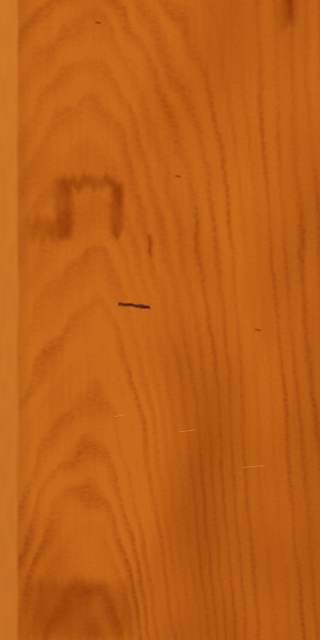
Give the GLSL for this texture, as a WebGL 1 fragment shader.

```glsl
precision highp float;
uniform vec2 u_resolution;

const vec3 DARK_WOOD = vec3(0.56, 0.22, 0.025);
const vec3 LIGHT_WOOD = vec3(0.785, 0.412, 0.105);
const vec3 EDGE_STRIP = vec3(0.81, 0.46, 0.15);
const vec3 SCORCH = vec3(0.24, 0.09, 0.03);
const vec3 PALE_SCRATCH = vec3(0.88, 0.58, 0.32);
const float STRIP_WIDTH = 0.055;
const float HEART_X = 0.29;         // axis of the arches
const float ARCH_RATE = 6.8;        // rings per unit along the axis
const float SIDE_RATE = 1.5;        // the same, far from the axis
const float RADIAL_RATE = 21.0;     // rings per unit across the grain
const float PIVOT_Y = 1.25;         // height where ring spacing is neutral
const float APEX_ROUNDING = 0.07;
const float ARCH_DEPTH = 0.30;
const float SIDE_DEPTH = 0.27;
const float STAIN_DEPTH = 0.62;
const float BASE_TONE = 0.98;
const float MAX_TONE = 1.0;

float hash(vec2 p) {
  vec3 q = fract(vec3(p.xyx) * 0.1031);
  q += dot(q, q.yzx + 33.33);
  return fract((q.x + q.y) * q.z);
}

vec2 gradient(vec2 cell) {
  float angle = 6.28318 * hash(cell);
  return vec2(cos(angle), sin(angle));
}

float gradientNoise(vec2 p) {
  vec2 i = floor(p), f = fract(p);
  vec2 u = f * f * f * (f * (f * 6.0 - 15.0) + 10.0);
  vec2 e = vec2(1.0, 0.0);
  float low = mix(dot(gradient(i), f), dot(gradient(i + e), f - e), u.x);
  float high = mix(dot(gradient(i + e.yx), f - e.yx),
                   dot(gradient(i + e.xx), f - e.xx), u.x);
  return 1.4 * mix(low, high, u.y);
}

float softBox(vec2 p, vec2 center, vec2 extent, float feather) {
  vec2 e = smoothstep(extent - feather, extent + feather, abs(p - center));
  return (1.0 - e.x) * (1.0 - e.y);
}

float stroke(vec2 p, vec2 a, vec2 b, float radius, float feather) {
  vec2 ab = b - a;
  float t = clamp(dot(p - a, ab) / dot(ab, ab), 0.0, 1.0);
  float d = length(p - a - ab * t);
  return 1.0 - smoothstep(radius - feather, radius + feather, d);
}

// Ring count: pointed arches by the axis, upright lines to the right
float ringField(vec2 p) {
  float dx = p.x - HEART_X;
  float side = abs(dx) * (dx < 0.0 ? 0.6 : 1.0);
  float away = smoothstep(0.02, 0.55, side);
  float rise = (p.y - PIVOT_Y) * mix(ARCH_RATE, SIDE_RATE, away);
  float spread = sqrt(side * side + APEX_ROUNDING * APEX_ROUNDING) - APEX_ROUNDING;
  float wobble = 0.55 * gradientNoise(p * vec2(5.0, 1.6))
               + 0.32 * (1.0 - 0.7 * away) * gradientNoise(p * vec2(14.0, 8.0) + 7.0)
               + 0.07 * gradientNoise(p * vec2(24.0, 45.0) + 19.0);
  return rise + RADIAL_RATE * spread + wobble;
}

// Broad soft bands on the arches, thin broken lines at the side
float ringShade(float rings, float rightSide, vec2 p) {
  float phase = fract(rings);
  float band = smoothstep(0.1, 0.72, phase) * (1.0 - smoothstep(0.72, 1.0, phase));
  float thin = pow(0.5 - 0.5 * cos(6.28318 * phase), 3.0);
  float strength = mix(0.2, 1.1, hash(vec2(floor(rings) + 50.0, 3.0)));
  float patches = 0.85 + 0.7 * gradientNoise(p * vec2(6.0, 3.5) + 31.0);
  float ticks = 1.0 + 0.55 * gradientNoise(p * vec2(50.0, 95.0) + 5.0);
  float line = mix(ARCH_DEPTH * band, SIDE_DEPTH * thin, rightSide);
  return line * strength * clamp(patches, 0.25, 1.3) * ticks;
}

// Water marks with ragged ends along the fibres
float stains(vec2 p) {
  vec2 q = p + vec2(0.005 * gradientNoise(p * 35.0),
                    0.022 * gradientNoise(vec2(p.x * 45.0, p.y * 6.0)));
  float s = 0.85 * softBox(q, vec2(0.29, 1.43), vec2(0.085, 0.02), 0.016);
  s = max(s, softBox(q, vec2(0.2, 1.345), vec2(0.026, 0.09), 0.018));
  s = max(s, 0.75 * softBox(q, vec2(0.14, 1.28), vec2(0.045, 0.035), 0.025));
  s = max(s, softBox(q, vec2(0.365, 1.35), vec2(0.018, 0.09), 0.015));
  s = max(s, 0.7 * softBox(q, vec2(0.47, 1.235), vec2(0.006, 0.035), 0.006));
  s = max(s, 0.6 * softBox(q, vec2(0.25, 0.09), vec2(0.165, 0.09), 0.03));
  s = max(s, 0.9 * softBox(q, vec2(0.9, 1.98), vec2(0.022, 0.06), 0.022));
  return s * (0.9 + 0.4 * gradientNoise(p * vec2(18.0, 9.0)));
}

void main() {
  vec2 p = gl_FragCoord.xy / u_resolution.x;

  // Broad shading, growth rings, stains and fine fibres
  float rightSide = smoothstep(0.38, 0.68, p.x);
  float tone = BASE_TONE - 0.15 * rightSide;
  tone -= 0.26 * softBox(p, vec2(0.64, 0.4), vec2(0.1, 0.5), 0.16);
  tone -= 0.10 * (1.0 - smoothstep(0.05, 0.6, p.y));
  tone += 0.22 * gradientNoise(p * vec2(3.5, 1.6) + 4.0);
  tone += 0.10 * gradientNoise(p * vec2(9.0, 4.0) + 13.0);
  tone -= ringShade(ringField(p), rightSide, p);
  tone -= STAIN_DEPTH * stains(p);
  tone += 0.05 * gradientNoise(p * vec2(70.0, 5.0));
  tone += 0.06 * gradientNoise(p * vec2(90.0, 110.0));
  vec3 color = mix(DARK_WOOD, LIGHT_WOOD, clamp(tone, 0.0, MAX_TONE));

  // Lighter strip along the left edge
  float edge = STRIP_WIDTH + 0.004 * gradientNoise(vec2(2.0, p.y * 5.0));
  vec3 strip = EDGE_STRIP * (0.95 + 0.025 * p.y + 0.03 * gradientNoise(p * vec2(40.0, 14.0)));
  color *= 1.0 - 0.05 * (1.0 - smoothstep(0.0, 0.035, abs(p.x - edge - 0.01)));
  color = mix(strip, color, smoothstep(edge - 0.007, edge + 0.007, p.x));

  // Scattered pale scratches and dark specks
  for (int i = 0; i < 3; i++) {
    float k = float(i);
    vec2 a = vec2(0.36 + 0.2 * k, 0.69 - 0.09 * k + 0.06 * hash(vec2(k, 8.0)));
    vec2 b = a + vec2(0.03 + 0.018 * k, 0.006);
    color = mix(color, PALE_SCRATCH, 0.5 * stroke(p, a, b, 0.0015, 0.002));
    vec2 speck = vec2(0.3 + 0.25 * k, 1.93 - 0.48 * k);
    color = mix(color, SCORCH, 0.4 * stroke(p, speck, speck + vec2(0.012, -0.002), 0.003, 0.003));
  }

  // Burnt gouge
  vec2 rough = p + 0.003 * gradientNoise(p * 60.0);
  float gouge = stroke(rough, vec2(0.375, 1.05), vec2(0.465, 1.04), 0.005, 0.004);
  color = mix(color, SCORCH, gouge * (0.8 + 0.25 * gradientNoise(p * vec2(45.0, 90.0))));
  gl_FragColor = vec4(color, 1.0);
}
```
